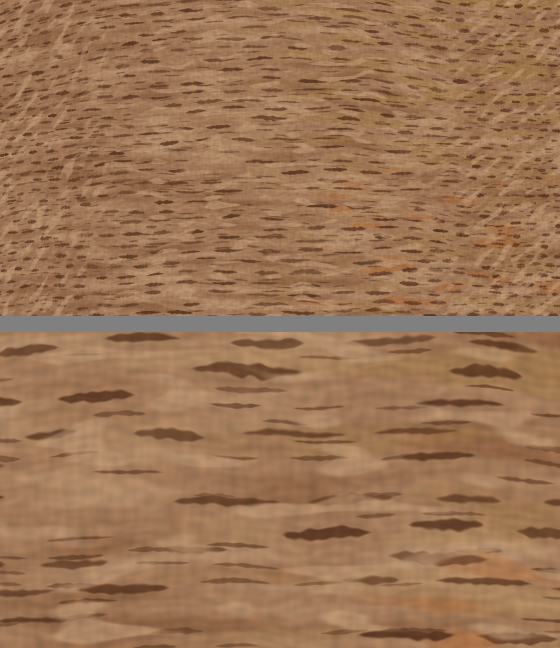
Top: the whole. Bottom: its middle third, enlarged.
Write a Shadertoy shader that draws this texture.

```glsl
const vec3 BASE   = vec3(0.625, 0.465, 0.340);
const vec3 PALE   = vec3(0.715, 0.565, 0.430);
const vec3 SHADE  = vec3(0.540, 0.375, 0.255);
const vec3 OCHRE  = vec3(0.625, 0.470, 0.280);
const vec3 ORANGE = vec3(0.670, 0.420, 0.240);
const vec3 PORE   = vec3(0.345, 0.205, 0.125);

const float CENTER_X = 0.86;       // middle of the long straight grain
const float PORE_ROWS = 31.0;      // rows of large pores per canvas height
const float FINE_ROWS = 53.0;      // rows of thin pores
const float PORE_WIDTH = 0.135;    // half thickness, in rows
const float FINE_WIDTH = 0.105;
const float LEFT_TILT = 0.95;      // direction of the side flecks, radians
const float RIGHT_TILT = 0.60;
const float FLECK_STRENGTH = 0.75;
const float FIBER_STRENGTH = 0.085;

float hash(vec2 p) {
    vec3 q = fract(p.xyx * vec3(0.1031, 0.1030, 0.0973));
    q += dot(q, q.yzx + 33.33);
    return fract((q.x + q.y) * q.z);
}

vec2 gradientAt(vec2 cell) {
    float angle = 6.2832 * hash(cell + 57.0);
    return vec2(cos(angle), sin(angle));
}

float gradientNoise(vec2 p) {
    vec2 i = floor(p), f = fract(p);
    vec2 w = f * f * f * (f * (f * 6.0 - 15.0) + 10.0);
    vec2 e = vec2(0.0, 1.0);
    float low = mix(dot(gradientAt(i), f),
                    dot(gradientAt(i + e.yx), f - e.yx), w.x);
    float high = mix(dot(gradientAt(i + e), f - e),
                     dot(gradientAt(i + e.yy), f - e.yy), w.x);
    return mix(low, high, w.y) * 1.4;
}

vec2 rotate(vec2 p, float angle) {
    float c = cos(angle), s = sin(angle);
    return vec2(c * p.x + s * p.y, c * p.y - s * p.x);
}

// Height offset of the growth lines, strongest in the upper corners
float grainBend(vec2 p) {
    float upper = smoothstep(0.2, 1.0, p.y);
    float c = p.x - CENTER_X;
    float bend = -0.10 * exp(-3.0 * p.x) * mix(0.25, 1.0, upper);
    bend -= 0.05 * upper * smoothstep(1.0, 1.5, p.x);
    bend -= 0.025 * c * c;
    return bend + 0.012 * gradientNoise(p * vec2(3.5, 5.0))
                + 0.004 * gradientNoise(p * vec2(15.0, 22.0));
}

// Tapered dashes laid out in jittered rows
float poreLayer(vec2 grain, float rows, float width, float amount, float seed) {
    float y = grain.y * rows;
    float row = floor(y);
    float x = grain.x + 19.0 * hash(vec2(row, seed));
    vec2 cell = vec2(floor(x), row) + seed * 13.0;
    float halfLength = mix(0.24, 0.46, hash(cell + 3.1));
    float t = abs(fract(x) - 0.5) / halfLength;
    float offset = 0.5 + 0.44 * (hash(cell + 7.7) - 0.5);
    float ragged = 0.65 + 0.7 * gradientNoise(vec2(x * 9.0, y * 1.5));
    float thick = width * mix(0.6, 1.3, hash(cell + 11.3))
                * (1.0 - t * t * t) * (0.5 + ragged);
    float soft = max(0.8 * rows / iResolution.y, 0.06);
    float dash = smoothstep(-soft, soft, thick - abs(fract(y) - offset));
    dash *= 1.0 - smoothstep(0.85, 1.05, t);
    return dash * step(hash(cell + 17.9), amount) * mix(0.6, 1.0, hash(cell + 23.0));
}

void mainImage(out vec4 fragColor, in vec2 fragCoord) {
    vec2 p = fragCoord / iResolution.y;
    float c = p.x - CENTER_X;
    float side = smoothstep(0.35, 0.75, abs(c) + 0.12 * gradientNoise(p * 3.0));

    // Grain space: pores grow shorter toward both sides
    vec2 grain = vec2(7.5 * c + 7.0 * c * c * c, p.y - grainBend(p) + 1.0);

    // Ground tone
    vec2 along = vec2(p.x, grain.y);
    float tone = 0.6 * gradientNoise(along * vec2(5.0, 38.0))
               + 0.4 * gradientNoise(along * vec2(2.0, 6.0) + 31.0);
    vec3 color = mix(BASE, PALE, 0.75 * smoothstep(0.0, 0.45, tone));
    color = mix(color, SHADE, 0.85 * smoothstep(0.02, 0.45, -tone));

    // Ochre bands and small orange stains
    float warm = smoothstep(0.5, 1.4, p.x) * mix(0.5, 1.0, smoothstep(0.3, 0.8, p.y));
    float band = gradientNoise(along * vec2(4.0, 26.0) + 71.0);
    color = mix(color, OCHRE, 0.75 * warm * smoothstep(-0.05, 0.3, band));
    float stain = gradientNoise(along * vec2(6.0, 30.0) + 113.0);
    float stainArea = smoothstep(0.8, 1.1, p.x) * (1.0 - smoothstep(0.3, 0.6, p.y));
    color = mix(color, ORANGE, 0.7 * stainArea * smoothstep(0.28, 0.5, stain));

    // Pale ray flecks: level in the middle, slanted at the sides
    float level = gradientNoise(along * vec2(11.0, 44.0) + 151.0);
    vec2 slanted = rotate(p, c < 0.0 ? LEFT_TILT : RIGHT_TILT);
    float slant = gradientNoise(slanted * vec2(13.0, 46.0) + 193.0);
    float fleck = mix(smoothstep(0.22, 0.48, level), smoothstep(0.18, 0.45, slant), side);
    color = mix(color, PALE, FLECK_STRENGTH * fleck);
    color = mix(color, SHADE, 0.45 * side * smoothstep(0.2, 0.5, -slant));

    // Dark pores, interrupted by the flecks
    float pores = poreLayer(grain, PORE_ROWS, PORE_WIDTH, 0.78, 1.0);
    vec2 fineGrain = vec2(grain.x * 1.5, grain.y);
    pores = max(pores, 0.75 * poreLayer(fineGrain, FINE_ROWS, FINE_WIDTH, 0.42, 2.0));
    color = mix(color, PORE, 0.92 * pores * (1.0 - 0.65 * fleck));

    // Fine fibers and cross rays
    float fiber = gradientNoise(along * vec2(45.0, 130.0))
                + 0.6 * gradientNoise(p * vec2(120.0, 40.0) + 17.0);
    color *= 1.0 + FIBER_STRENGTH * fiber;
    fragColor = vec4(color, 1.0);
}
```
